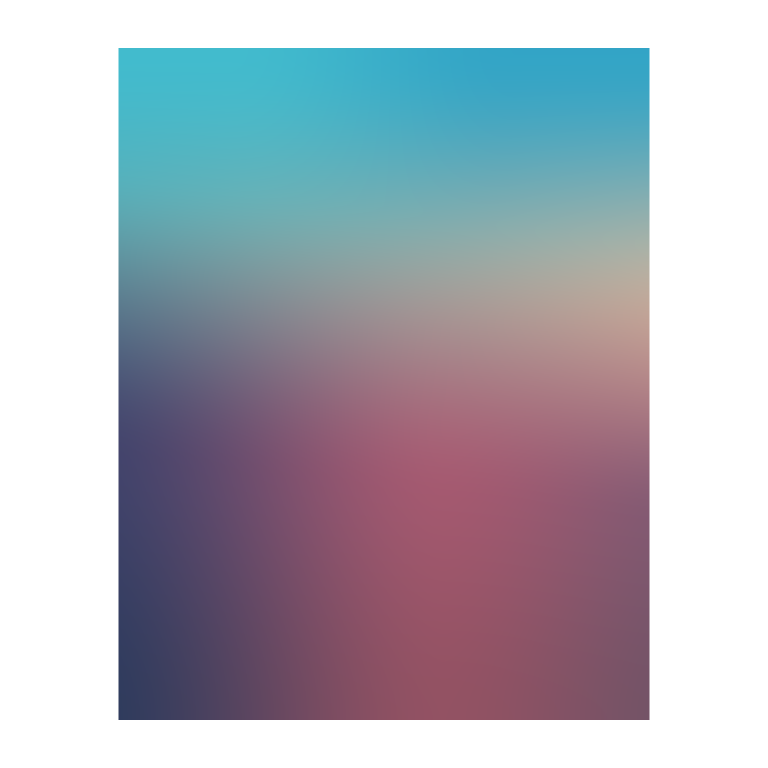
Reproduce this background procedurally as a WebGL 1 fragment shader.

```glsl
precision highp float;

uniform vec2 u_resolution;

#define PANEL_HALF vec2(0.3457, 0.4375)
#define PAPER vec3(1.0)
#define CYAN vec3(0.259, 0.733, 0.804)
#define AZURE vec3(0.200, 0.645, 0.776)
#define HAZE_COOL vec3(0.431, 0.647, 0.655)
#define HAZE_WARM vec3(0.784, 0.710, 0.624)
#define NAVY vec3(0.245, 0.263, 0.424)
#define ROSE vec3(0.655, 0.355, 0.447)
#define MAUVE vec3(0.520, 0.360, 0.463)
#define FLOOR_SHADE vec3(0.080, 0.035, 0.060)
#define HORIZON_HALF 0.215

// Eases from 0 at the top height to 1 at the bottom height
float descend(float top, float bottom, float y) {
  return 1.0 - smoothstep(bottom, top, y);
}

vec3 skyColor(vec2 p) {
  vec3 sky = mix(CYAN, AZURE, smoothstep(0.2, 0.75, p.x));
  vec3 haze = mix(HAZE_COOL, HAZE_WARM, p.x);
  return mix(sky, haze, descend(1.0, 0.58, p.y));
}

vec3 groundColor(vec2 p) {
  vec3 ground = mix(NAVY, ROSE, smoothstep(-0.1, 0.62, p.x));
  float mauveSide = smoothstep(0.6, 1.1, p.x) * descend(0.6, 0.3, p.y);
  ground = mix(ground, MAUVE, mauveSide);
  return ground - FLOOR_SHADE * descend(0.45, 0.0, p.y);
}

// Coverage of the centred rectangle, softened over one pixel
float panelMask(vec2 p, float pixel) {
  vec2 inside = clamp((PANEL_HALF - abs(p)) / pixel + 0.5, 0.0, 1.0);
  return inside.x * inside.y;
}

void main() {
  float side = min(u_resolution.x, u_resolution.y);
  vec2 centered = (gl_FragCoord.xy - 0.5 * u_resolution) / side;
  vec2 p = clamp(0.5 + 0.5 * centered / PANEL_HALF, 0.0, 1.0);

  // The horizon sinks toward the right
  float horizon = 0.6 - 0.09 * p.x;
  float groundAmount = descend(horizon + HORIZON_HALF, horizon - HORIZON_HALF, p.y);
  vec3 color = mix(skyColor(p), groundColor(p), groundAmount);

  color = mix(PAPER, color, panelMask(centered, 1.0 / side));
  gl_FragColor = vec4(color, 1.0);
}
```
